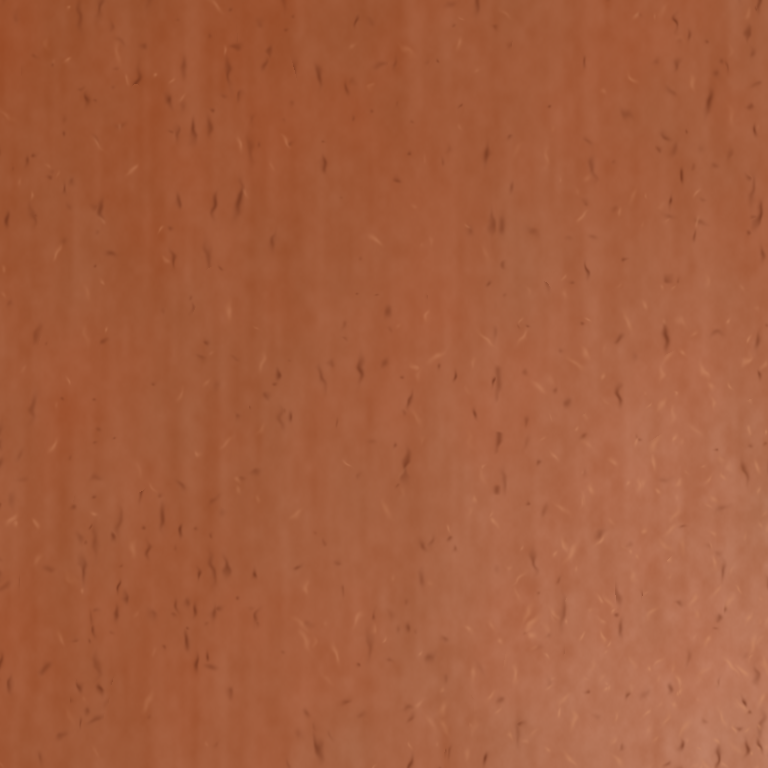
Write a Shadertoy shader that draws this texture.

```glsl
// Smooth reddish-brown wood with a soft sheen in the lower right corner.
// A tone value sums the light gradient, vertical fibres and fine mottling;
// scattered dark pores and pale flecks are jittered ellipses on a cell grid.

#define SHADE_COLOR vec3(0.603, 0.322, 0.190)
#define SHEEN_COLOR vec3(0.732, 0.486, 0.378)
#define PORE_COLOR  vec3(0.400, 0.180, 0.095)
#define FLECK_COLOR vec3(0.830, 0.570, 0.410)
#define SHEEN_CENTER vec2(1.0, 0.14)
#define FIBRE_AMOUNT 0.16
#define MOTTLE_AMOUNT 0.24
#define PORE_STRENGTH 0.62
#define FLECK_STRENGTH 0.55

float hash(vec2 p) {
    vec3 q = fract(p.xyx * vec3(0.1031, 0.1030, 0.0973));
    q += dot(q, q.yzx + 33.33);
    return fract((q.x + q.y) * q.z);
}

float noise(vec2 p) {
    vec2 cell = floor(p), f = fract(p);
    f = f * f * (3.0 - 2.0 * f);
    float low = mix(hash(cell), hash(cell + vec2(1, 0)), f.x);
    float high = mix(hash(cell + vec2(0, 1)), hash(cell + vec2(1, 1)), f.x);
    return mix(low, high, f.y);
}

float fbm(vec2 p) {
    float sum = 0.0, weight = 0.5;
    for (int i = 0; i < 4; i++) {
        sum += weight * noise(p);
        p = p * 2.03 + 17.3;
        weight *= 0.5;
    }
    return sum / 0.9375;
}

// Light falling off from the sheen, 0 at the upper left and 1 at its center
float lightTone(vec2 uv) {
    vec2 d = uv - SHEEN_CENTER;
    return -0.03 + 0.28 * uv.x + 0.18 * (1.0 - uv.y) + 0.46 * exp(-5.0 * dot(d, d));
}

// Soft ellipses, one per cell at most; tilt is the largest lean in radians
float scatter(vec2 uv, vec2 grid, vec2 radius, float tilt, float chance, float seed) {
    vec2 home = floor(uv * grid);
    float cover = 0.0;
    for (int y = -1; y <= 1; y++) {
        for (int x = -1; x <= 1; x++) {
            vec2 cell = home + vec2(x, y);
            vec2 key = cell + seed;
            vec2 jitter = vec2(hash(key + 11.7), hash(key + 47.1));
            vec2 d = uv - (cell + jitter) / grid;
            float lean = tilt * (2.0 * hash(key + 83.9) - 1.0);
            float c = cos(lean), s = sin(lean);
            d = vec2(c * d.x + s * d.y, c * d.y - s * d.x);
            float size = hash(key + 131.3);
            d /= radius * vec2(0.75 + 0.5 * size, 0.45 + 1.1 * size * size);
            float strength = 0.3 + 0.7 * hash(key + 171.5);
            float present = step(hash(key), chance);
            cover = max(cover, present * strength * exp(-dot(d, d)));
        }
    }
    return cover;
}

void mainImage(out vec4 fragColor, in vec2 fragCoord) {
    vec2 uv = fragCoord / iResolution.xy;
    float light = lightTone(uv);
    float gloss = smoothstep(0.25, 0.8, light);

    // Fibres, broad clouds and fine grain
    float fibre = noise(vec2(uv.x * 48.0, uv.y * 3.0)) - 0.5;
    fibre += 0.6 * (noise(vec2(uv.x * 110.0, uv.y * 9.0) + 31.0) - 0.5);
    float cloud = fbm(uv * vec2(7.0, 4.0) + 5.0) - 0.5;
    float mottle = fbm(uv * vec2(62.0, 46.0) + 71.0) - 0.5;
    float tone = light + FIBRE_AMOUNT * fibre + 0.18 * cloud;
    tone += MOTTLE_AMOUNT * (1.0 + 0.8 * gloss) * mottle;
    vec3 color = mix(SHADE_COLOR, SHEEN_COLOR, clamp(tone, -0.25, 1.15));

    // Patches leaning to red or to brown
    float hue = fbm(uv * vec2(9.0, 6.0) + 43.0) - 0.5;
    color += hue * vec3(0.025, -0.018, -0.022);

    // Ragged outlines for the small marks
    vec2 ragged = uv + 0.007 * (vec2(noise(uv * 90.0), noise(uv * 90.0 + 57.0)) - 0.5);

    // Pores gather in vertical bands and along one broken seam
    float band = smoothstep(0.45, 0.75, noise(vec2(uv.x * 17.0, uv.y * 4.0) + 9.0));
    float seamX = 0.65 + 0.012 * (uv.y - 0.5) + 0.010 * (noise(vec2(uv.y * 9.0, 3.0)) - 0.5);
    float seam = exp(-pow((uv.x - seamX) / 0.004, 2.0));
    seam *= smoothstep(0.2, 0.35, uv.y) * (1.0 - smoothstep(0.68, 0.78, uv.y));
    seam *= smoothstep(0.48, 0.75, noise(vec2(uv.x * 30.0, uv.y * 58.0)));
    float pores = scatter(ragged, vec2(38.0, 26.0), vec2(0.0030, 0.0125), 0.2, 0.05 + 0.18 * band, 3.0);
    float specks = scatter(ragged, vec2(44.0, 44.0), vec2(0.0032, 0.0055), 1.5, 0.10 + 0.06 * band, 211.0);
    float dark = max(max(pores, 0.6 * specks), 0.7 * seam);
    color = mix(color, PORE_COLOR, PORE_STRENGTH * dark);

    // Pale flecks, thickest where the sheen catches them
    float flecks = scatter(ragged, vec2(52.0, 46.0), vec2(0.0027, 0.0080), 0.9, 0.07 + 0.42 * gloss, 409.0);
    color = mix(color, FLECK_COLOR, FLECK_STRENGTH * flecks * (0.55 + 0.3 * gloss));

    fragColor = vec4(clamp(color, 0.0, 1.0), 1.0);
}
```
